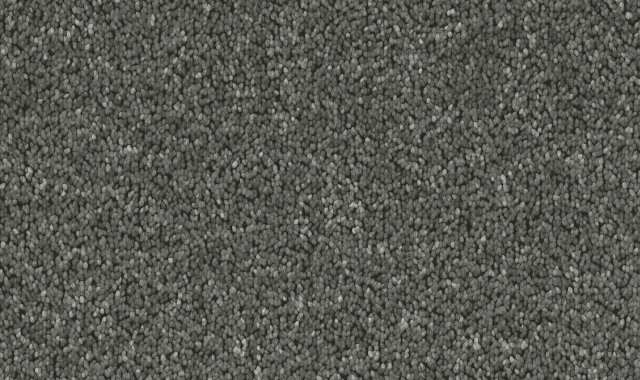
Write a Shadertoy shader that draws this texture.

```glsl
// Dense grey cut-pile carpet: small leaning tufts with dark gaps and pale flecks.

vec3 hash3(vec2 p) {
    vec3 q = fract(vec3(p.xyx) * vec3(0.1031, 0.1030, 0.0973));
    q += dot(q, q.yxz + 33.33);
    return fract((q.xxy + q.yzz) * q.zyx);
}

// Gradient noise, roughly -0.7 to 0.7
float gradientNoise(vec2 p) {
    vec2 cell = floor(p), f = fract(p);
    vec2 u = f * f * f * (f * (f * 6.0 - 15.0) + 10.0);
    vec4 corner;
    for (int i = 0; i < 4; i++) {
        vec2 o = vec2(i & 1, i >> 1);
        corner[i] = dot(hash3(cell + o + 300.0).xy * 2.0 - 1.0, f - o);
    }
    return mix(mix(corner.x, corner.y, u.x), mix(corner.z, corner.w, u.x), u.y);
}

// Brightness of the pile at p, measured in canvas heights
float pile(vec2 p) {
    vec2 grid = vec2(90.0, 71.0);
    vec2 q = p * grid;
    float topHeight = -1.0;
    float topDome = 0.0;
    vec2 topLocal = vec2(0.0), topCell = vec2(0.0);
    float lean = 0.7 * gradientNoise(p * 9.0 + 40.0);

    // The highest of the neighbouring tufts hides the others
    for (int i = -1; i <= 1; i++) {
        for (int j = -1; j <= 1; j++) {
            float column = floor(q.x) + float(i);
            float stagger = 0.5 * mod(column, 2.0);
            vec2 cell = vec2(column, floor(q.y - stagger) + float(j));
            vec3 rnd = hash3(cell + 17.0);
            vec2 centre = cell + vec2(0.5, 0.5 + stagger) + 0.82 * (rnd.xy - 0.5);
            vec2 d = (q - centre) / grid;
            float angle = lean + 1.3 * (rnd.z - 0.5);
            float c = cos(angle), s = sin(angle);
            vec2 size = vec2(0.0068, 0.0106) * (0.82 + 0.36 * fract(rnd.x * 7.0 + rnd.y * 5.0));
            vec2 local = vec2(c * d.x - s * d.y, s * d.x + c * d.y) / size;
            local.x *= 1.0 + 0.18 * local.y;
            float dome = 1.0 - dot(local, local);
            float height = dome + 0.55 * fract(rnd.z * 9.0 + rnd.x * 3.0);
            if (dome > 0.0 && height > topHeight) {
                topHeight = height;
                topDome = dome;
                topLocal = local;
                topCell = cell;
            }
        }
    }
    float gap = 0.16 + 0.06 * gradientNoise(p * 150.0);
    if (topHeight < 0.0) return gap;

    // Yarn tone, with pale tufts gathered in faint clumps
    vec3 dye = hash3(topCell + 91.0);
    vec2 site = topCell / grid;
    float clump = 0.6 * gradientNoise(site * 6.0) + 0.8 * gradientNoise(site * 17.0 + 8.0);
    float tone = 0.349 + 0.14 * (dye.x - 0.5) + 0.03 * clump - 0.02 * (p.y - 0.5);
    tone += 0.20 * smoothstep(0.66, 1.1, dye.y + 0.22 * clump);

    // Rounded shading, lit from above, with fibres along each tuft
    float light = 0.40 + 0.75 * sqrt(topDome) + 0.15 * topLocal.y - 0.06 * topLocal.x;
    float fibre = gradientNoise(topLocal * vec2(2.6, 1.2) + topCell * 7.3);
    float value = tone * light * (1.0 + 0.42 * fibre);
    return mix(gap, value, smoothstep(0.0, 0.10, topDome));
}

void mainImage(out vec4 fragColor, in vec2 fragCoord) {
    // Four samples per pixel smooth the tuft edges
    float value = 0.0;
    for (int k = 0; k < 4; k++) {
        vec2 offset = vec2(k & 1, k >> 1) * 0.5 - 0.25;
        value += 0.25 * pile((fragCoord + offset) / iResolution.y);
    }
    value += 0.06 * gradientNoise(fragCoord / iResolution.y * 190.0);

    vec3 tint = vec3(0.0, 0.004, -0.019);
    fragColor = vec4(clamp(value + tint, 0.0, 1.0), 1.0);
}
```
